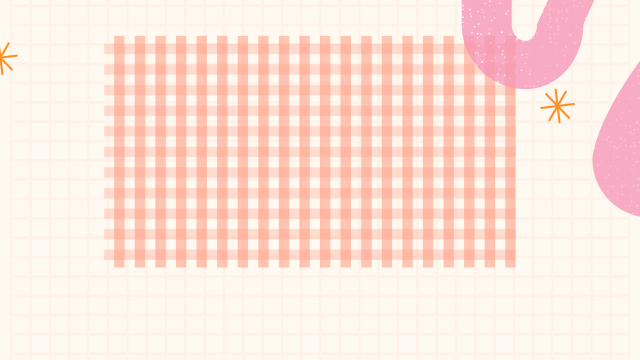
This background is drawn by a WebGL 1 fragment shader. Its source:

```glsl
precision highp float;

uniform vec2 u_resolution;

#define PAPER vec3(1.0, 0.982, 0.945)
#define GRID_LINE vec3(1.0, 0.948, 0.912)
#define CORAL vec3(1.0, 0.6, 0.5)
#define PINK vec3(0.963, 0.594, 0.728)
#define ORANGE vec3(1.0, 0.56, 0.14)
#define GRID_PERIOD 0.4833
#define CHECK_PERIOD 0.5146
#define CHECK_WIDTH 0.26
#define PINK_OPACITY 0.8
#define SPECK_AMOUNT 0.2

// The canvas is nine units high
float fill(float d) {
  return clamp(0.5 - d * u_resolution.y / 9.0, 0.0, 1.0);
}

float hash(vec2 p) {
  p = fract(p * vec2(0.1031, 0.1137));
  p += dot(p, p.yx + 33.33);
  return fract((p.x + p.y) * p.x * 17.0);
}

float stripes(float x, float centre, float period, float width) {
  float offset = mod(x - centre + 0.5 * period, period) - 0.5 * period;
  return fill(abs(offset) - 0.5 * width);
}

float box(vec2 p, vec2 halfSize) {
  vec2 d = abs(p) - halfSize;
  return max(d.x, d.y);
}

// Open-topped cup with an upright left wall and a leaning right wall
float cup(vec2 p, float left, float right, float depth) {
  float x = p.x < 0.0 ? p.x / left : max(p.x - 0.45 * max(p.y, 0.0), 0.0) / right;
  return (length(vec2(x, min(p.y, 0.0) / depth)) - 1.0) * depth;
}

// Round base whose left wall curves inward as it rises
float drop(vec2 p, float radius) {
  float lean = 0.308 * pow(max(p.y, 0.0), 1.5);
  return length(min(p - vec2(lean, 0.0), 0.0)) - radius;
}

// Four slightly uneven strokes crossing at the centre
float star(vec2 p) {
  float d = 9.0;
  for (int i = 0; i < 4; i++) {
    float k = float(i);
    float angle = 0.12 + 0.785 * k + 0.14 * sin(1.571 * k);
    vec2 axis = vec2(cos(angle), sin(angle));
    float along = clamp(dot(p, axis), -0.41, 0.41);
    d = min(d, length(p - axis * along) - 0.026);
  }
  return d;
}

// Scattered dots at three scales
float specks(vec2 p) {
  float amount = 0.0;
  for (int i = 0; i < 3; i++) {
    float size = 0.1 + 0.08 * float(i);
    vec2 cell = floor(p / size) + 37.0 * float(i);
    vec2 jitter = vec2(hash(cell + 5.3), hash(cell + 19.7));
    vec2 local = fract(p / size) - 0.25 - 0.5 * jitter;
    float radius = 0.008 + 0.018 * hash(cell + 41.1);
    float present = step(hash(cell), SPECK_AMOUNT);
    amount = max(amount, present * fill(length(local) * size - radius));
  }
  return amount;
}

void main() {
  vec2 p = gl_FragCoord.xy * 9.0 / u_resolution.y;

  // Faint square grid
  float grid = max(stripes(p.x, 0.281, GRID_PERIOD, 0.07),
                   stripes(p.y, 0.158, GRID_PERIOD, 0.07));
  grid *= fill(abs(p.x - 8.0) - 7.76);
  vec3 color = mix(PAPER, GRID_LINE, grid);

  // Translucent gingham panel
  float panel = fill(box(p - vec2(7.75, 5.208), vec2(5.146, 2.896)));
  float across = stripes(p.y, 7.776, CHECK_PERIOD, CHECK_WIDTH);
  float upright = stripes(p.x, 2.984, CHECK_PERIOD, CHECK_WIDTH);
  color = mix(color, CORAL, 0.31 * across * panel);
  color = mix(color, CORAL, 0.55 * upright * panel);

  // Speckled pink shapes
  vec2 q = p - vec2(13.146, 8.396);
  float bend = max(cup(q, 1.604, 1.44, 1.625), -cup(q, 0.354, 0.28, 0.417));
  float pink = fill(min(bend, drop(p - vec2(16.27, 5.02), 1.46)));
  float worn = specks(p) * (1.0 - 0.6 * smoothstep(12.6, 13.8, p.x));
  color = mix(color, PINK, PINK_OPACITY * pink * (1.0 - 0.85 * worn));

  // Orange stars
  float stars = min(star(p - vec2(13.94, 6.35)), star(p - vec2(0.01, 7.56)));
  color = mix(color, ORANGE, fill(stars));

  gl_FragColor = vec4(color, 1.0);
}
```
